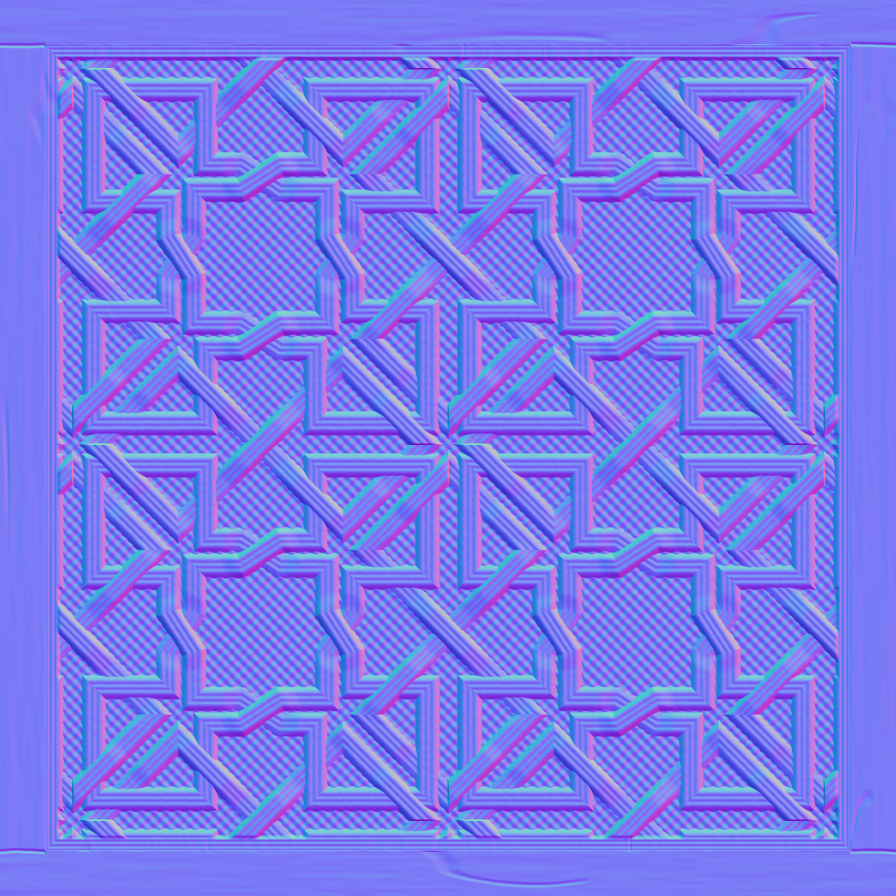
Reproduce this texture map procedurally as a WebGL 2 fragment shader.

```glsl
#version 300 es
precision highp float;

uniform vec2 u_resolution;
out vec4 outColor;

// Layout, in canvas units
const vec2 PATTERN_CENTER = vec2(0.5005, 0.504);
const float TILE_HALF = 0.2097;
const float PANEL_EDGE = 0.432;
const float BOARD_EDGE = 0.450;
const float MOULDING_PITCH = 0.0052;
const float FRAME_HEIGHT = 0.006;
const float GRAIN_HEIGHT = 0.0006;
const float CRACK_DEPTH = 0.0012;

// Straps and ground, in half tiles
const float BAR_HALF = 0.072;
const float BEVEL = 0.034;
const float BAR_HEIGHT = 0.032;
const float BAR_LIFT = 0.45;
const float GROOVE_PITCH = 0.030;
const float GROOVE_DEPTH = 0.0017;
const float GROUND_PITCH = 0.064;
const float GROUND_DEPTH = 0.0055;
const float SQUARE_OUT = 0.888;
const float SQUARE_IN = 0.292;
const float STAR_OUT = 0.491;
const float STAR_IN = 0.354;
const float STAR_MID = 0.4225;
const float SLANT = 0.65;
const vec2 ELBOW = vec2(0.438, 0.562);

// Encoding
const float SAMPLE_STEP = 0.0008;
const float SLOPE_LIMIT = 0.25;
const vec3 TINT = vec3(0.96, 0.96, 0.965);
const float TAU = 6.2831853;

float hash(vec2 p) {
  vec3 k = fract(p.xyx * vec3(0.1031, 0.1030, 0.0973));
  k += dot(k, k.yzx + 33.33);
  return fract((k.x + k.y) * k.z);
}

float noise(vec2 p) {
  vec2 i = floor(p), f = fract(p);
  f = f * f * (3.0 - 2.0 * f);
  return mix(mix(hash(i), hash(i + vec2(1, 0)), f.x),
             mix(hash(i + vec2(0, 1)), hash(i + vec2(1, 1)), f.x), f.y);
}

// Mitred distance to the strap that forms the star and corner squares
float starStrap(vec2 p) {
  float slant = (p.y - STAR_MID - SLANT * p.x) * inversesqrt(1.0 + SLANT * SLANT);
  float bend = max(min(slant, p.y - STAR_IN), p.y - STAR_OUT);
  return abs(max(min(SQUARE_IN - p.x, bend), p.y - SQUARE_OUT));
}

// Mitred distance to the diagonal zigzag strap
float zigzagStrap(vec2 p) {
  return abs(p.y - ELBOW.y - abs(p.x - ELBOW.x)) * 0.70711;
}

float near(vec2 p, vec2 crossing) {
  return 1.0 - smoothstep(0.13, 0.22, distance(p, crossing));
}

// Bevelled, grooved strap section; lift raises or sinks it at crossings
float bar(float d, float lift) {
  float body = 1.0 - smoothstep(BAR_HALF - BEVEL, BAR_HALF, d);
  float groove = GROOVE_DEPTH * cos(TAU * d / GROOVE_PITCH);
  return body * (BAR_HEIGHT * (1.0 + BAR_LIFT * lift) + groove) - GROUND_DEPTH;
}

float panelHeight(vec2 uv) {
  vec2 q = (uv - PATTERN_CENTER) / TILE_HALF;
  vec2 t = fract(q * 0.5) * 2.0 - 1.0;
  vec2 a = abs(t);
  // Mirrored octants swap over and under
  float over = -sign(t.x * t.y * (a.y - a.x));
  vec2 p = a.x > a.y ? a.yx : a;
  vec2 m = vec2(-p.x, p.y);
  float starLift = over * near(p, vec2(0.0, STAR_MID));
  float endLift = over * near(p, vec2(0.0, 1.0));
  float sideLift = near(p, vec2(ELBOW.x + SQUARE_OUT - ELBOW.y, SQUARE_OUT))
                 - near(p, vec2(SQUARE_IN, 1.0 - SQUARE_IN));
  float star = max(bar(starStrap(p), -starLift), bar(starStrap(m), starLift));
  float zigzag = max(bar(zigzagStrap(p), endLift + over * sideLift),
                     bar(zigzagStrap(m), -endLift));
  vec2 w = cos(TAU * q / GROUND_PITCH);
  float ground = GROUND_DEPTH * w.x * w.y;
  float wear = 0.0012 * noise(q * 45.0);
  return TILE_HALF * (max(ground, max(star, zigzag)) + wear);
}

float frameHeight(vec2 uv) {
  vec2 c = abs(uv - 0.5);
  float edge = max(c.x, c.y);
  bool rail = c.y > BOARD_EDGE;
  vec2 grain = rail ? uv : uv.yx + 7.0;
  float h = GRAIN_HEIGHT * noise(grain * vec2(7.0, 110.0));
  h += 0.4 * GRAIN_HEIGHT * noise(grain * vec2(30.0, 240.0));
  // Sparse cracks along the grain
  float vein = abs(noise(grain * vec2(5.0, 32.0)) - 0.5);
  float patchy = smoothstep(0.6, 0.75, noise(grain * vec2(8.0, 20.0) + 3.0));
  h -= CRACK_DEPTH * patchy * (1.0 - smoothstep(0.0, 0.06, vein));
  // Worn joints between rails and stiles
  float joint = abs(c.y - BOARD_EDGE + 0.0025 * (noise(uv * 60.0) - 0.5));
  h -= 0.002 * (1.0 - smoothstep(0.0, 0.003, joint)) * step(BOARD_EDGE, c.x);
  // Stepped moulding around the panel
  float lip = 1.0 - smoothstep(BOARD_EDGE - 0.002, BOARD_EDGE, edge);
  h += lip * (0.0004 * cos(TAU * edge / MOULDING_PITCH) - 0.0006);
  return h + FRAME_HEIGHT;
}

float height(vec2 uv) {
  vec2 c = abs(uv - 0.5);
  float edge = max(c.x, c.y);
  if (edge < PANEL_EDGE) return panelHeight(uv);
  if (edge > PANEL_EDGE + 0.005) return frameHeight(uv);
  return mix(panelHeight(uv), frameHeight(uv), smoothstep(0.0, 0.005, edge - PANEL_EDGE));
}

void main() {
  vec3 sum = vec3(0.0);
  vec2 e = vec2(SAMPLE_STEP, 0.0);
  // Four samples per pixel smooth the edges
  for (int i = 0; i < 4; i++) {
    vec2 jitter = vec2(i % 2, i / 2) * 0.5 - 0.25;
    vec2 uv = (gl_FragCoord.xy + jitter) / u_resolution;
    vec2 slope = vec2(height(uv + e.xy) - height(uv - e.xy),
                      height(uv + e.yx) - height(uv - e.yx)) / (2.0 * SAMPLE_STEP);
    slope /= 1.0 + SLOPE_LIMIT * length(slope);
    sum += normalize(vec3(-slope, 1.0)) * 0.5 + 0.5;
  }
  outColor = vec4(sum * 0.25 * TINT, 1.0);
}
```
